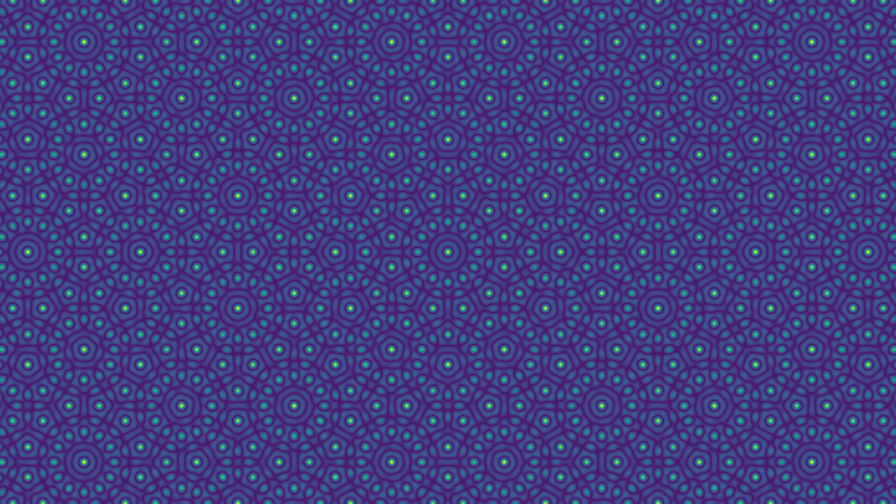
Reproduce this pattern procedurally as a Shadertoy shader.

```glsl
// Twelve-fold quasicrystal: six plane waves summed, folded and coloured from violet to yellow.

const float PI = 3.14159;

// Sum of six cosine waves, 30 degrees apart, with unit wavelength; spans -3 to 6
float waveSum(vec2 p) {
    float sum = 0.0;
    for (int i = 0; i < 6; i++) {
        float angle = float(i) * PI / 6.0;
        sum += cos(2.0 * PI * dot(p, vec2(cos(angle), sin(angle))));
    }
    return sum;
}

// Polynomial ramp: violet, blue, teal, green, yellow
vec3 ramp(float t) {
    vec3 c = vec3(-5.4355, 4.6459, 26.3124);
    c = c * t + vec3(4.7764, -13.7451, -65.353);
    c = c * t + vec3(6.2283, 14.1799, 56.6906);
    c = c * t + vec3(-4.6342, -5.7991, -19.3324);
    c = c * t + vec3(-0.3309, 0.2148, 0.0951);
    c = c * t + vec3(0.1051, 1.4046, 1.3846);
    return c * t + vec3(0.2777, 0.0054, 0.3341);
}

void mainImage(out vec4 fragColor, in vec2 fragCoord) {
    // 36 wavelengths fit the canvas height, centred on the symmetry point
    vec2 p = 36.0 * (fragCoord - 0.5 * iResolution.xy) / iResolution.y;

    // Crests and troughs both become ridges, parted by softened dark lines
    float s = waveSum(p);
    float ridge = sqrt(s * s + 0.04) / 6.0;

    // Even slope for the ridges, extra lift for the brightest spots
    float level = 0.05 + 0.51 * ridge + 0.44 * pow(ridge, 4.0);
    fragColor = vec4(clamp(ramp(min(level, 1.0)), 0.0, 1.0), 1.0);
}
```
